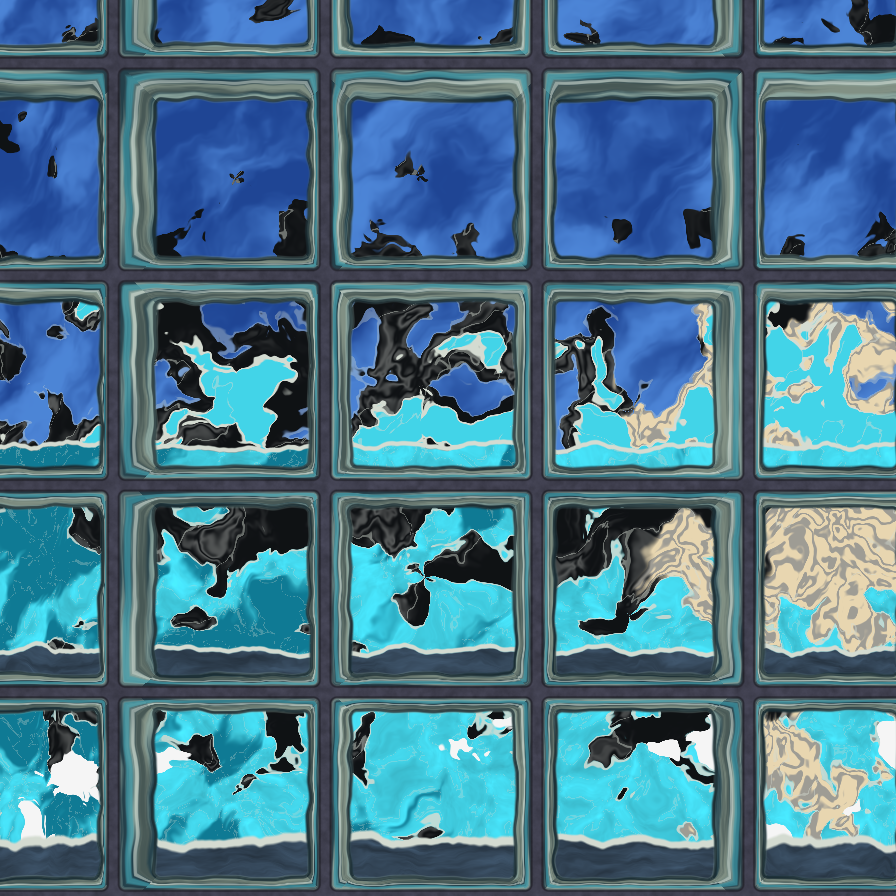
Write a three.js fragment shader that draws this pattern.

```glsl
// Wall of wavy glass blocks refracting sky, dark branches, pale stone and turquoise water
#define COLUMN_START 0.1265
#define COLUMN_PITCH 0.2364
#define ROW_PITCH 0.226
#define ROW_GROWTH 0.0016
#define GROUT_HALF 0.032
#define SOFT 0.008
#define WARP 0.42
#define GROUT vec3(0.25, 0.25, 0.31)
#define WATER vec3(0.26, 0.83, 0.91)
#define SLATE vec3(0.20, 0.27, 0.34)
#define PALE vec3(0.83, 0.86, 0.82)

varying vec2 vUv;

float hash(vec2 p) {
  p = fract(p * vec2(0.1031, 0.1137));
  p += dot(p, p.yx + 33.33);
  return fract((p.x + p.y) * p.x * 7.13);
}

float noise(vec2 p) {
  vec2 i = floor(p), f = fract(p);
  f = f * f * (3.0 - 2.0 * f);
  return mix(mix(hash(i), hash(i + vec2(1, 0)), f.x),
             mix(hash(i + vec2(0, 1)), hash(i + 1.0), f.x), f.y);
}

float fbm(vec2 p) {
  float sum = 0.0, amp = 0.533;
  for (int k = 0; k < 4; k++) {
    sum += amp * noise(p);
    p = mat2(1.6, 1.2, -1.2, 1.6) * p + 17.3;
    amp *= 0.5;
  }
  return sum;
}

float band(float x, float w) { return 1.0 - smoothstep(0.4 * w, w, abs(x)); }

float boxDist(vec2 p, vec2 halfSize, float radius) {
  vec2 d = abs(p) - halfSize + radius;
  return length(max(d, 0.0)) + min(max(d.x, d.y), 0.0) - radius;
}

// Refracted view inside one block; q runs 0..1 over its clear face
vec3 view(vec2 q, vec2 id) {
  vec2 seed = id * vec2(7.31, 11.7) + 40.0;
  vec2 p = q + WARP * (vec2(fbm(q * 2.6 + seed), fbm(q * 2.6 + seed + 31.0)) - 0.5);
  float n = fbm(p * vec2(3.0, 3.8) + seed + 9.0);
  float swell = fbm(vec2(p.x + p.y, p.y - p.x) * vec2(1.4, 3.2) + seed);
  float high = step(2.5, id.y), middle = step(1.5, id.y) - high;
  float low = 1.0 - step(0.5, id.y), wet = 1.0 - high - middle;

  // Sky above, water below
  vec3 sky = mix(vec3(0.12, 0.27, 0.58), vec3(0.30, 0.52, 0.84),
                 smoothstep(0.25, 0.8, swell + 0.1 * middle - 0.25 * (q.y - 0.5)));
  float ripple = fbm(p * 11.0 + seed);
  vec3 water = WATER * (0.82 + 0.35 * ripple);
  water = mix(water, vec3(0.06, 0.48, 0.58),
              smoothstep(0.48, 0.62, swell + 0.13 - 0.12 * id.x));
  water = mix(water, PALE, 0.3 * band(ripple - 0.5, 0.02));
  vec3 col = mix(sky, water, wet);

  // Branches radiate diagonally and thin out away from the middle row
  vec2 arm = p - vec2(0.5, 0.45);
  float spokes = abs(sin(2.0 * atan(arm.y, arm.x + 1e-4))) - 0.64;
  float bias = high * (-0.13 - 0.22 * q.y) + middle * (0.07 - 0.16 * (q.y - 0.4))
             + wet * (-0.13 + 0.26 * (q.y - 0.45)) - low * 0.1;
  float east = smoothstep(3.0, 4.3, id.x + q.x) * (1.0 - high);
  float field = n - 0.5 + 0.15 * spokes + bias + east * (0.06 + 0.1 * wet);
  float mass = smoothstep(-0.008, 0.008, field);
  float veins = 0.5 + 0.5 * sin(55.0 * n + 18.0 * swell);
  vec3 dark = mix(vec3(0.06, 0.07, 0.08), vec3(0.33, 0.34, 0.34),
                  veins * smoothstep(0.35, 0.7, swell) * (1.0 - 0.5 * high));
  vec3 stone = mix(vec3(0.62, 0.61, 0.58), vec3(0.91, 0.84, 0.69),
                   smoothstep(0.15, 0.6, veins));
  float lit = smoothstep(-0.04, 0.04, swell - 0.5 + 0.55 * (id.x + q.x - 0.5 * q.y - 3.4));
  col = mix(col, mix(dark, stone, lit * (1.0 - high)), mass);

  // Pale rims, bright openings and thin glints
  col = mix(col, PALE, (1.0 - high) * (0.35 + 0.5 * wet) * band(field + 0.012, 0.018));
  float opening = field - 0.2;
  col = mix(col, WATER, middle * smoothstep(0.0, 0.015, opening));
  col = mix(col, PALE, middle * band(opening, 0.025));
  col = mix(col, PALE, 0.45 * mass * band(swell - 0.52, 0.012));
  float flare = fbm(p * vec2(2.6, 4.2) + seed + 71.0);
  col = mix(col, vec3(0.96), low * smoothstep(0.68, 0.69, flare + 0.05 * east));

  // Wavy strip along the lower edge
  float crest = 0.11 * middle + 0.13 * wet + 0.07 * low
              + 0.13 * (fbm(vec2(q.x * 4.0, 2.0) + seed) - 0.5);
  float above = q.y - crest;
  vec3 slate = SLATE * (0.65 + 0.7 * fbm(vec2(q.x * 4.0, q.y * 24.0 + 5.0 * n) + seed));
  float strip = (1.0 - high) * (1.0 - smoothstep(-0.008, 0.008, above));
  col = mix(col, mix(slate, water, middle), strip);
  return mix(col, PALE, (1.0 - high) * band(above - 0.012, 0.02 + 0.03 * low * flare));
}

void main() {
  // Rows grow slightly taller towards the top
  float row = (sqrt(ROW_PITCH * ROW_PITCH + 4.0 * ROW_GROWTH * vUv.y) - ROW_PITCH) / (2.0 * ROW_GROWTH);
  vec2 grid = vec2((vUv.x - COLUMN_START) / COLUMN_PITCH + 1.0, row);
  vec2 id = floor(grid), c = fract(grid);
  vec2 seed = id * 5.7 + 20.0;

  // Clear face shifts inside each block with the viewing angle
  vec2 lo = GROUT_HALF + vec2(0.03 + 0.14 * exp2(1.1 - 1.1 * id.x), 0.06);
  vec2 hi = 1.0 - GROUT_HALF - vec2(0.025 + 0.115 * exp2(1.1 * id.x - 3.3),
                                    0.055 + 0.09 * exp2(id.y - 3.0));
  vec2 wobble = 0.022 * (vec2(noise(c.yx * 11.0 + seed), noise(c * 11.0 + seed + 8.0)) - 0.5);
  vec2 centre = 0.5 * (lo + hi), size = 0.5 * (hi - lo);
  float outer = boxDist(c - 0.5, vec2(0.5 - GROUT_HALF), 0.025);
  float inner = boxDist(c + wobble - centre, size, 0.025);

  // Streaked bevel running parallel to the nearest side
  vec2 over = abs(c - centre) - size;
  float flat_ = step(over.x, over.y);
  float along = mix(c.y, c.x, flat_);
  float t = clamp(-outer / max(max(inner, 0.0) - outer, 0.001), 0.0, 1.0);
  float bend = t + 0.14 * (noise(vec2(along * 7.0, flat_ * 9.0) + seed) - 0.5);
  float streak = fbm(vec2(bend * 6.0, along * 2.0 + flat_ * 13.0) + seed);
  vec3 bevel = mix(vec3(0.14, 0.25, 0.29), vec3(0.55, 0.65, 0.62), smoothstep(0.25, 0.75, streak));
  bevel = mix(bevel, vec3(0.45, 0.46, 0.39), 0.45 * band(bend - 0.6, 0.2));
  bevel = mix(bevel, vec3(0.24, 0.60, 0.66), 0.7 * band(bend - 0.2, 0.13));
  bevel = mix(bevel, PALE, 0.55 * band(bend - 0.4, 0.07));
  bevel = mix(bevel, vec3(0.09, 0.15, 0.17), 0.7 * band(inner - 0.008, 0.012));

  vec3 col = GROUT * (0.82 + 0.36 * fbm(vUv * 130.0));
  col *= 1.0 - 0.4 * band(outer, 0.016);
  col = mix(col, bevel, 1.0 - smoothstep(-SOFT, SOFT, outer));
  vec3 glass = view((c - lo) / (hi - lo), id);
  col = mix(col, glass, 1.0 - smoothstep(-SOFT, SOFT, inner));
  gl_FragColor = vec4(col, 1.0);
}
```
